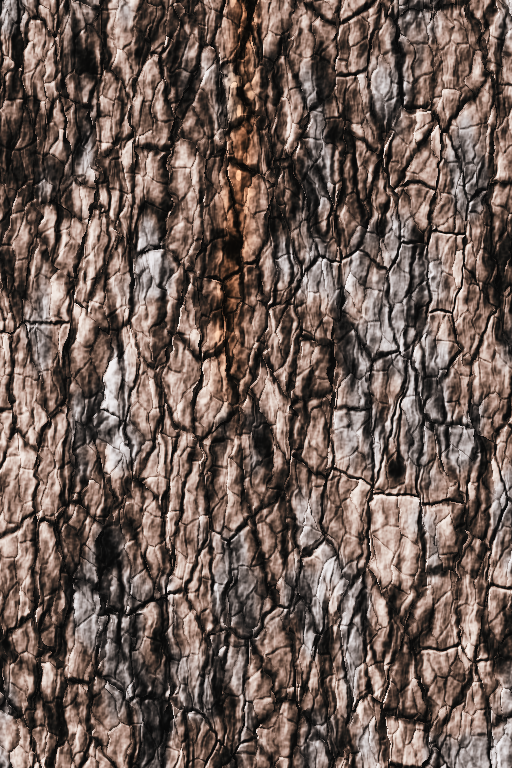
A Shadertoy shader for this texture:

```glsl
// Rough tree bark: tall cracked plates, broken into smaller flakes and fibres.
// Warped stretched cells and noise form a height field; its depth and side light
// give a tone, which a brown palette turns into colour.

#define PLATE_SCALE vec2(15.0, 6.0)
#define FLAKE_SCALE vec2(34.0, 15.0)
#define FIBRE_SCALE vec2(80.0, 19.0)
#define FURROW_SCALE vec2(11.0, 2.2)
#define GRAIN_SCALE vec2(78.0, 66.0)
#define CRACK_WIDTH 0.012
#define LIGHT_STEP vec2(-0.0022, 0.0032)
#define RELIEF 0.95
#define MID_TONE 2.28
#define CONTRAST 3.1

vec2 hash2(vec2 p) {
    vec3 q = fract(p.xyx * vec3(0.1031, 0.1030, 0.0973));
    q += dot(q, q.yzx + 33.33);
    return fract((q.xx + q.yz) * q.zy);
}

float noise(vec2 p) {
    vec2 i = floor(p), f = fract(p);
    f = f * f * (3.0 - 2.0 * f);
    float low = mix(hash2(i).x, hash2(i + vec2(1, 0)).x, f.x);
    float high = mix(hash2(i + vec2(0, 1)).x, hash2(i + vec2(1, 1)).x, f.x);
    return mix(low, high, f.y);
}

float fbm(vec2 p) {
    float sum = 0.0, weight = 0.5;
    for (int k = 0; k < 3; k++) {
        sum += weight * noise(p);
        p = mat2(2.0, 0.1, -0.1, 2.0) * p + 17.3;
        weight *= 0.5;
    }
    return sum / 0.875;
}

// Stretched cells: x = border distance in canvas units, y = cell random, zw = offset
vec4 cells(vec2 p, vec2 scale) {
    vec2 q = p * scale, base = floor(q);
    vec2 nearest = vec2(9.0), second = vec2(9.0), id = base;
    for (int y = -1; y <= 1; y++)
    for (int x = -1; x <= 1; x++) {
        vec2 cell = base + vec2(x, y);
        vec2 r = cell + hash2(cell) - q;
        if (dot(r, r) < dot(nearest, nearest)) {
            second = nearest;
            nearest = r;
            id = cell;
        } else if (dot(r, r) < dot(second, second)) {
            second = r;
        }
    }
    float gap = 0.5 * (dot(second, second) - dot(nearest, nearest));
    float border = gap / max(length((second - nearest) * scale), 0.001);
    return vec4(border, hash2(id + 71.0).x, nearest);
}

// Height of the bark; plateTone returns a random value for each plate
float barkHeight(vec2 p, out float plateTone) {
    vec2 bend = vec2(fbm(p * vec2(7, 4)), fbm(p * vec2(7, 4) + 31.0)) - 0.5;
    vec2 chip = vec2(fbm(p * 38.0), fbm(p * 38.0 + 57.0)) - 0.5;
    vec2 w = p + 0.05 * bend + 0.016 * chip;

    vec4 plate = cells(w, PLATE_SCALE);
    vec4 flake = cells(w + 7.0 * plate.y, FLAKE_SCALE);
    plateTone = plate.y;

    float crack = CRACK_WIDTH * (0.35 + 1.3 * noise(p * 9.0));
    float body = smoothstep(0.0, crack, plate.x);
    float furrow = smoothstep(0.0, 0.07, abs(fbm(w * FURROW_SCALE) - 0.5));
    float split = smoothstep(0.0, 0.0045, flake.x);
    float tilt = dot(flake.zw, vec2(0.25, -0.2)) * (2.0 * flake.y - 0.6);
    float fibre = fbm((w + 3.0 * plate.y) * FIBRE_SCALE);
    float grain = fbm(p * GRAIN_SCALE);

    return body * furrow + 0.35 * split + 0.35 * flake.y + tilt
         + 1.6 * fibre + grain;
}

// Palette whose stops follow the share of each colour
vec3 barkColour(float u) {
    vec3 shade[8] = vec3[8](
        vec3(0.03, 0.03, 0.03), vec3(0.12, 0.11, 0.10),
        vec3(0.27, 0.20, 0.17), vec3(0.42, 0.32, 0.27),
        vec3(0.58, 0.45, 0.39), vec3(0.73, 0.60, 0.55),
        vec3(0.87, 0.80, 0.76), vec3(0.97, 0.94, 0.92));
    float stop[8] = float[8](0.0, 0.13, 0.365, 0.565, 0.735, 0.875, 0.97, 1.0);
    vec3 colour = shade[0];
    for (int k = 1; k < 8; k++)
        colour = mix(colour, shade[k], clamp((u - stop[k-1]) / (stop[k] - stop[k-1]), 0.0, 1.0));
    return colour;
}

void mainImage(out vec4 fragColor, in vec2 fragCoord) {
    vec2 p = fragCoord / iResolution.x;
    float plateTone, unusedTone;
    float height = barkHeight(p, plateTone);
    float light = height - barkHeight(p + LIGHT_STEP, unusedTone);

    // Tone from depth, side light, plate and broad stains
    float stain = fbm(p * vec2(4.0, 3.0) + 5.0) - 0.5;
    float damp = smoothstep(0.8, 0.0, length((p - vec2(0.1, 0.3)) * vec2(1.2, 1.6)));
    float tone = height + RELIEF * light + 0.35 * (plateTone - 0.5)
               + 0.6 * stain - 0.25 * damp + 0.05;

    // Warm resin seam in the upper middle, with pale flecks
    float seamX = p.x - 0.46 - 0.06 * (fbm(p * vec2(3, 5)) - 0.5) - 0.05 * (p.y - 1.1);
    float seam = exp(-seamX * seamX / 0.0012) * smoothstep(0.55, 0.95, p.y);
    float fleck = seam * smoothstep(0.76, 0.84, noise(p * vec2(75.0, 32.0)));
    tone += 0.9 * fleck - 0.3 * seam;

    vec3 colour = barkColour(1.0 / (1.0 + exp(-CONTRAST * (tone - MID_TONE))));
    float grey = dot(colour, vec3(0.3, 0.59, 0.11));
    float lichen = smoothstep(0.52, 0.72, fbm(p * vec2(13.0, 6.0) + 40.0));
    colour = mix(colour, grey * vec3(0.99, 1.0, 1.03), 0.6 * lichen);
    colour *= mix(vec3(1.0), vec3(1.12, 0.88, 0.66), 0.8 * seam);
    fragColor = vec4(colour, 1.0);
}
```
